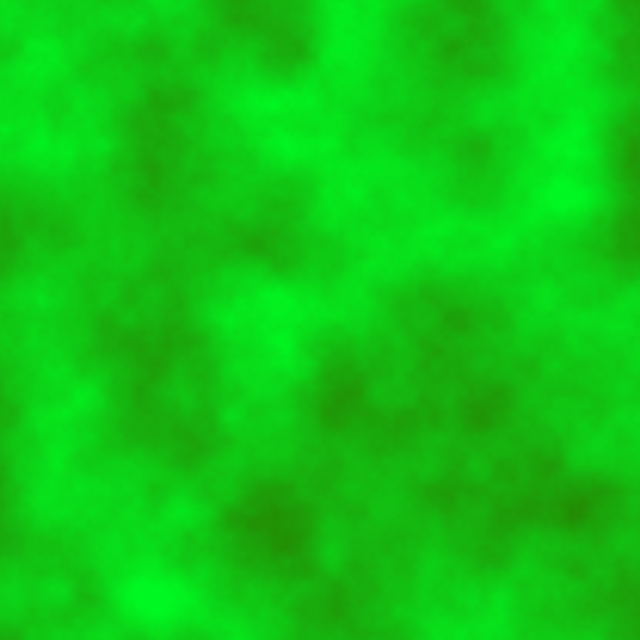
This texture is drawn by a WebGL 1 fragment shader. Its source:

```glsl
precision highp float;
// Soft cloudy green texture: fractal value noise shaded from olive to vivid green.

uniform vec2 u_resolution;

const vec3 OLIVE_GREEN = vec3(0.15, 0.50, 0.0);
const vec3 VIVID_GREEN = vec3(0.0, 0.97, 0.13);
const float BASE_CELLS = 6.5;   // largest noise cells across the canvas
const float GAIN = 0.5;         // amplitude ratio between octaves
const float MEAN_TONE = 0.56;
const float CONTRAST = 0.7;
const int OCTAVES = 6;
const vec2 OCTAVE_SHIFT = vec2(41.37, 23.71);

float hash(vec2 cell) {
  vec3 p = fract(cell.xyx * 0.1031);
  p += dot(p, p.yzx + 33.33);
  return fract((p.x + p.y) * p.z);
}

float valueNoise(vec2 p) {
  vec2 cell = floor(p);
  vec2 f = fract(p);
  vec2 blend = f * f * (3.0 - 2.0 * f);
  float bottom = mix(hash(cell), hash(cell + vec2(1.0, 0.0)), blend.x);
  float top = mix(hash(cell + vec2(0.0, 1.0)), hash(cell + vec2(1.0)), blend.x);
  return mix(bottom, top, blend.y);
}

// Sum of octaves, centred on zero
float cloud(vec2 p) {
  float sum = 0.0;
  float amplitude = 1.0;
  for (int i = 0; i < OCTAVES; i++) {
    sum += amplitude * (valueNoise(p) - 0.5);
    p = p * 2.0 + OCTAVE_SHIFT;
    amplitude *= GAIN;
  }
  return sum;
}

void main() {
  vec2 uv = gl_FragCoord.xy / u_resolution;
  float tone = MEAN_TONE + CONTRAST * cloud(uv * BASE_CELLS + OCTAVE_SHIFT);
  gl_FragColor = vec4(mix(OLIVE_GREEN, VIVID_GREEN, clamp(tone, 0.0, 1.0)), 1.0);
}
```
